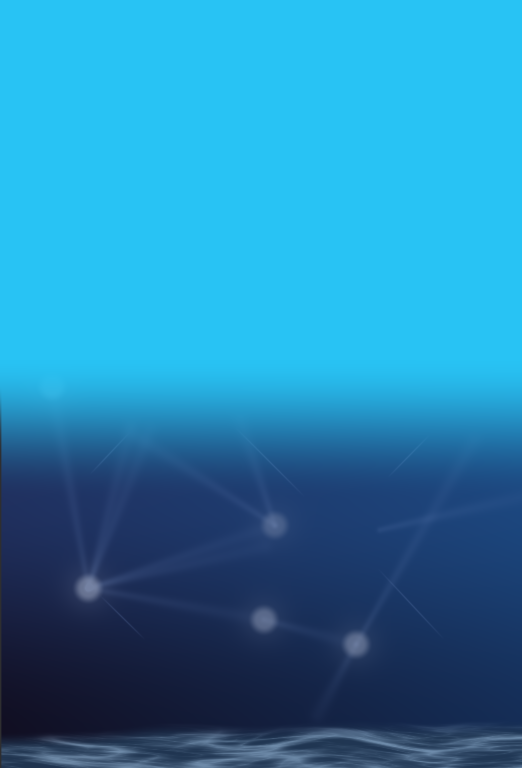
Write a Shadertoy shader that draws this background.

```glsl
const float ASPECT = 0.68;
const vec3 SKY = vec3(0.157, 0.765, 0.957);
const vec3 NAVY_TOP_LEFT = vec3(0.125, 0.190, 0.375);
const vec3 NAVY_TOP_RIGHT = vec3(0.110, 0.280, 0.500);
const vec3 NAVY_LOW_LEFT = vec3(0.065, 0.055, 0.130);
const vec3 NAVY_LOW_RIGHT = vec3(0.080, 0.175, 0.335);
const vec3 BEAM_COLOR = vec3(0.45, 0.56, 0.78);
const vec3 NODE_COLOR = vec3(0.60, 0.64, 0.74);
const vec3 WATER_DARK = vec3(0.13, 0.22, 0.33);
const vec3 WATER_CREST = vec3(0.47, 0.59, 0.71);
const vec3 EDGE_COLOR = vec3(0.18, 0.18, 0.19);
const float HAZE_LOW = 0.349;
const float HAZE_HIGH = 0.538;
const float WATER_LEVEL = 0.043;
const float BEAM_STRENGTH = 0.13;
const float FLARE_STRENGTH = 0.20;

// Nodes: position, strength
const vec3 NODES[5] = vec3[5](
    vec3(0.068, 0.497, 0.50), vec3(0.115, 0.234, 0.62), vec3(0.358, 0.316, 0.34),
    vec3(0.344, 0.193, 0.50), vec3(0.464, 0.161, 0.52));

// Segments: start, end
const vec4 BEAMS[12] = vec4[12](
    vec4(0.115, 0.234, 0.068, 0.497), vec4(0.115, 0.234, 0.171, 0.445),
    vec4(0.115, 0.234, 0.195, 0.440), vec4(0.115, 0.234, 0.358, 0.316),
    vec4(0.115, 0.234, 0.345, 0.288), vec4(0.115, 0.234, 0.344, 0.193),
    vec4(0.344, 0.193, 0.464, 0.161), vec4(0.464, 0.161, 0.618, 0.427),
    vec4(0.464, 0.161, 0.414, 0.069), vec4(0.358, 0.316, 0.170, 0.437),
    vec4(0.358, 0.316, 0.313, 0.453), vec4(0.495, 0.310, 0.690, 0.355));
const vec4 FLARES[5] = vec4[5](
    vec4(0.306, 0.444, 0.397, 0.353), vec4(0.560, 0.434, 0.505, 0.378),
    vec4(0.492, 0.260, 0.579, 0.167), vec4(0.169, 0.437, 0.117, 0.382),
    vec4(0.130, 0.225, 0.189, 0.167));

float hash(vec2 p) {
    return fract(sin(dot(p, vec2(127.1, 311.7))) * 43758.5453);
}

float noise(vec2 p) {
    vec2 i = floor(p), f = fract(p);
    f = f * f * (3.0 - 2.0 * f);
    return mix(mix(hash(i), hash(i + vec2(1, 0)), f.x),
               mix(hash(i + vec2(0, 1)), hash(i + vec2(1, 1)), f.x), f.y);
}

float ridges(vec2 p) {
    float sum = 0.0, amp = 0.5;
    for (int i = 0; i < 4; i++) {
        float r = 1.0 - abs(2.0 * noise(p) - 1.0);
        sum += amp * r * r;
        p = mat2(1.7, 0.5, -0.6, 1.9) * p + 7.3;
        amp *= 0.5;
    }
    return sum;
}

// Returns distance to the segment and position along it
vec2 segment(vec2 p, vec4 s) {
    vec2 d = s.zw - s.xy;
    float t = clamp(dot(p - s.xy, d) / dot(d, d), 0.0, 1.0);
    return vec2(length(p - s.xy - d * t), t);
}

float glow(float d, float radius) {
    return exp(-d * d / (radius * radius));
}

void mainImage(out vec4 fragColor, in vec2 fragCoord) {
    vec2 uv = fragCoord / iResolution.xy;
    vec2 p = uv * vec2(ASPECT, 1.0);
    float pixel = 1.0 / iResolution.y;

    // Deep navy gradient
    float depth = smoothstep(0.03, 0.37, p.y);
    vec3 color = mix(mix(NAVY_LOW_LEFT, NAVY_LOW_RIGHT, uv.x),
                     mix(NAVY_TOP_LEFT, NAVY_TOP_RIGHT, uv.x), depth);

    // Soft beams that widen and fade along their length
    float light = 0.0;
    for (int i = 0; i < 12; i++) {
        vec2 s = segment(p, BEAMS[i]);
        light += glow(s.x, mix(0.004, 0.010, s.y)) * mix(1.0, 0.45, s.y);
    }
    color = mix(color, BEAM_COLOR, min(light * BEAM_STRENGTH, 0.35));

    // Hairline flares, faint at both ends
    float hairline = max(0.0011, 0.7 * pixel);
    for (int i = 0; i < 5; i++) {
        vec2 s = segment(p, FLARES[i]);
        float taper = 4.0 * s.y * (1.0 - s.y);
        color = mix(color, BEAM_COLOR, FLARE_STRENGTH * taper * glow(s.x, hairline));
    }

    // Blurred nodes with a wider halo
    for (int i = 0; i < 5; i++) {
        float d = length(p - NODES[i].xy);
        float disc = 0.75 * smoothstep(0.022, 0.009, d) + 0.25 * glow(d, 0.030);
        color = mix(color, NODE_COLOR, NODES[i].z * disc);
    }

    // Rippled water along the bottom
    float level = WATER_LEVEL + 0.010 * uv.x + 0.012 * (noise(vec2(p.x * 9.0, 2.0)) - 0.5);
    float water = smoothstep(level + 0.008, level - 0.016, p.y);
    vec2 warp = vec2(p.x * 9.0, p.y * 55.0);
    warp.y += 2.0 * noise(vec2(p.x * 7.0, p.y * 20.0));
    float crest = smoothstep(0.15, 0.85, ridges(warp));
    color = mix(color, mix(WATER_DARK, WATER_CREST, crest), 0.9 * water);

    // Bright sky dissolving into the depth
    color = mix(color, SKY, smoothstep(HAZE_LOW, HAZE_HIGH, p.y));

    // Thin dark border at the lower left
    float border = smoothstep(0.0025, 0.0012, p.x) * smoothstep(0.50, 0.40, p.y);
    color = mix(color, EDGE_COLOR, border);

    fragColor = vec4(color, 1.0);
}
```
